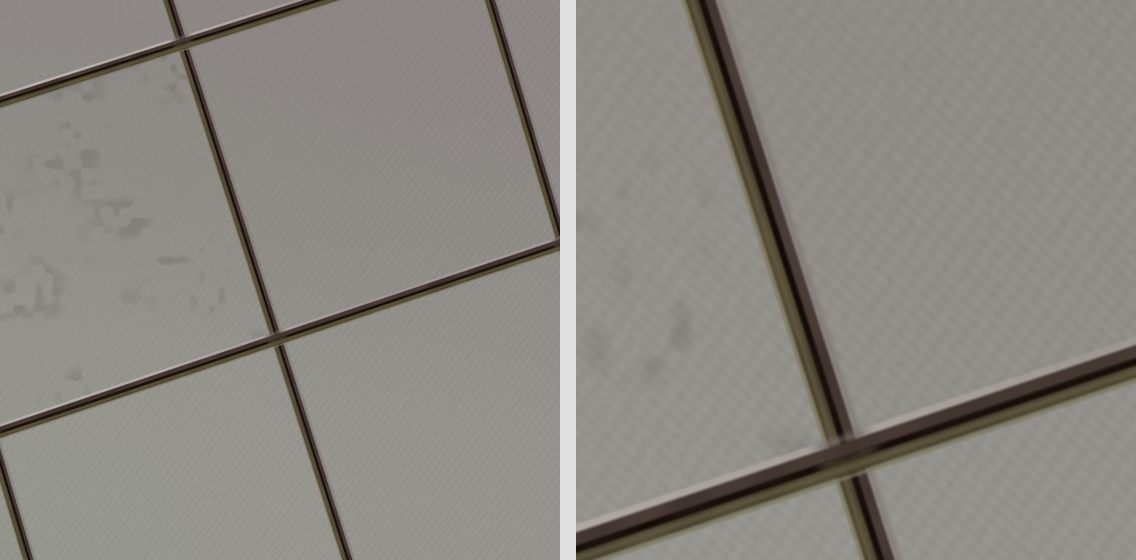
Left: the whole. Right: its middle third, enlarged.
A WebGL 2 fragment shader for this texture:

```glsl
#version 300 es
precision highp float;

uniform vec2 u_resolution;
out vec4 outColor;

// Lattice of panels, in units of the canvas
const vec2 CROSSING = vec2(0.495, 0.3945);
const vec2 SPACING = vec2(0.561, 0.581);   // between upright, level seams
const vec2 LEAN = vec2(-0.320, 0.335);     // slope of the central seams
const vec2 LEAN_LOSS = vec2(0.022, 0.017); // outer seams lean less

// Seam profile, measured across the seam
const float OLIVE_EDGE = -0.0100;
const float BROWN_EDGE = 0.0088;
const float CORE_HALF = 0.0021;
const float GLINT_END = 0.0135;
const float SOFTNESS = 0.0014;

const vec3 PANEL_TOP = vec3(0.550, 0.530, 0.518);
const vec3 PANEL_LOW = vec3(0.585, 0.578, 0.555);
const vec3 OLIVE = vec3(0.30, 0.27, 0.18);
const vec3 BROWN = vec3(0.27, 0.215, 0.195);
const vec3 CORE = vec3(0.075, 0.04, 0.025);
const vec3 SHOULDER = vec3(0.40, 0.36, 0.30);
const vec3 FRINGE = vec3(0.48, 0.46, 0.36);
const vec3 MAUVE = vec3(0.48, 0.43, 0.43);
const vec3 GLINT = vec3(0.77, 0.73, 0.72);

const float WEAVE_COUNT = 92.0;
const float WEAVE_DEPTH = 0.014;
const float GRAIN_COUNT = 300.0;
const float GRAIN_DEPTH = 0.016;
const float SMUDGE_DEPTH = 0.055;
const float TAU = 6.2831853;

float hash(vec2 p) {
  return fract(sin(dot(p, vec2(127.1, 311.7))) * 43758.5453);
}

float noise(vec2 p) {
  vec2 i = floor(p), f = fract(p);
  f = f * f * (3.0 - 2.0 * f);
  return mix(mix(hash(i), hash(i + vec2(1, 0)), f.x),
             mix(hash(i + vec2(0, 1)), hash(i + vec2(1, 1)), f.x), f.y);
}

float band(float d, float lo, float hi, float soft) {
  return smoothstep(lo - soft, lo + soft, d) * (1.0 - smoothstep(hi - soft, hi + soft, d));
}

// Panel face: slow gradient, woven dots, grain and a few smudges
vec3 panelColor(vec2 p, vec2 cell) {
  vec3 color = mix(PANEL_LOW, PANEL_TOP, smoothstep(0.1, 1.0, p.y + 0.12 * (p.x - 0.5)));
  color += 0.012 * (hash(cell + 3.0) - 0.5);
  color += vec3(-0.006, 0.006, -0.004) * (1.0 - smoothstep(0.2, 0.7, p.x)) * (1.0 - p.y);

  vec2 w = mat2(0.95, -0.32, 0.32, 0.95) * p * WEAVE_COUNT * TAU;
  float weave = sin(w.x) * sin(w.y * 0.8 + 0.4 * w.x);
  color += WEAVE_DEPTH * weave * mix(0.35, 1.0, smoothstep(0.3, 1.2, p.x + 1.0 - p.y));
  color += GRAIN_DEPTH * (noise(p * GRAIN_COUNT) - 0.5);

  float worn = float(cell == vec2(-1.0, 0.0));
  float patches = smoothstep(0.55, 0.85, noise(p * 13.0 + 4.0));
  float specks = smoothstep(0.45, 0.8, noise(p * 58.0));
  return color - worn * SMUDGE_DEPTH * patches * specks;
}

// Seam: olive flank, dark core, brown flank, then glint or mauve shade
vec3 drawSeam(vec3 base, float d, float along, float id, float glint, float coreFade, float soft) {
  float wear = noise(vec2(along * 40.0, id * 7.0));
  float shift = 0.0016 * (hash(vec2(id, 5.0)) - 0.5);
  vec3 color = mix(base, FRINGE, 0.75 * band(d, OLIVE_EDGE - 0.0025, OLIVE_EDGE, soft));
  color = mix(color, MAUVE, 0.55 * (1.0 - glint) * band(d, BROWN_EDGE, GLINT_END, 2.0 * soft));
  color = mix(color, GLINT, glint * band(d, BROWN_EDGE, GLINT_END, soft));
  color = mix(color, OLIVE * (0.9 + 0.2 * wear), band(d, OLIVE_EDGE, 0.0, soft));
  color = mix(color, BROWN * (0.9 + 0.2 * wear), band(d, 0.0, BROWN_EDGE, soft));
  color = mix(color, SHOULDER, 0.55 * band(d, -0.0075, -0.0045, soft));
  float core = band(d - shift, -CORE_HALF, CORE_HALF, soft);
  return mix(color, CORE, core * coreFade * (0.85 + 0.15 * wear));
}

void main() {
  vec2 p = gl_FragCoord.xy / u_resolution;
  float soft = max(SOFTNESS, 0.7 / min(u_resolution.x, u_resolution.y));

  // Nearest upright and level seam, with signed distance to each
  vec2 q = p - CROSSING;
  vec2 grid = (q - LEAN * q.yx) / SPACING;
  vec2 line = round(grid);
  vec2 slope = LEAN - sign(LEAN) * LEAN_LOSS * abs(line);
  vec2 d = (q - slope * q.yx - line * SPACING) / sqrt(1.0 + slope * slope);

  vec3 color = panelColor(p, floor(grid));

  // Level seams run over the upright ones
  color = drawSeam(color, d.x * 1.1, p.y, line.x + 10.0, 0.0, 1.0, soft);
  float nearJoint = 1.0 - smoothstep(0.010, 0.024, abs(d.x));
  float glint = mix(0.95, 0.5, smoothstep(0.1, 0.7, p.x));
  glint *= (0.65 + 0.35 * noise(vec2(p.x * 14.0, line.y))) * (1.0 - nearJoint);
  float coreFade = 1.0 - 0.6 * nearJoint;
  color = drawSeam(color, d.y, p.x, line.y + 20.0, glint, coreFade, soft);

  outColor = vec4(clamp(color, 0.0, 1.0), 1.0);
}
```
